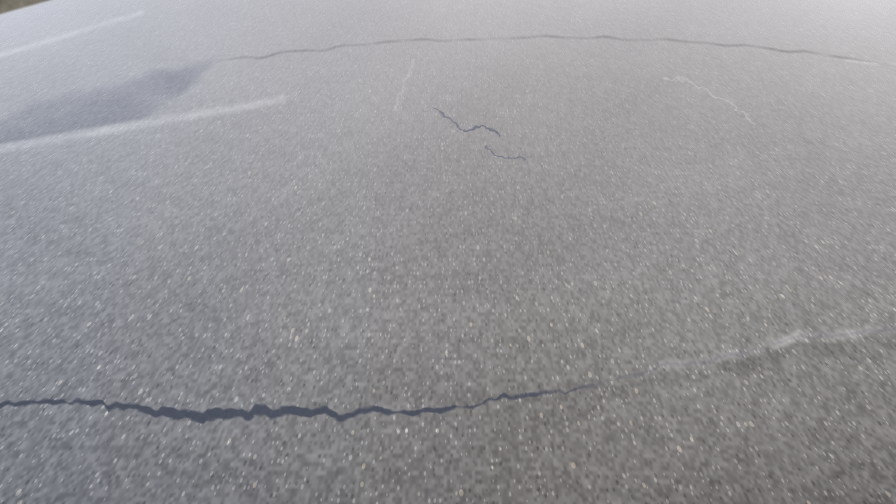
Reproduce this texture procedurally as a Shadertoy shader.

```glsl
// Worn asphalt seen by a tilted wide lens: a grey gradient, perspective grain
// with scattered pale stones and dark pits, then cracks, seams and paint
// drawn as noise-bent lines. Positions are in units of the canvas height.

float hash(vec2 c) {
    return fract(sin(dot(c, vec2(127.1, 311.7))) * 43758.5453);
}

float noise(vec2 p) {
    vec2 i = floor(p), f = fract(p);
    f = f * f * (3.0 - 2.0 * f);
    return mix(mix(hash(i), hash(i + vec2(1, 0)), f.x),
               mix(hash(i + vec2(0, 1)), hash(i + vec2(1, 1)), f.x), f.y);
}

float fbm(vec2 p) {
    float sum = 0.0, amp = 0.5;
    for (int i = 0; i < 4; i++) {
        sum += amp * noise(p);
        p = p * 2.1 + 17.3;
        amp *= 0.5;
    }
    return sum;
}

// Soft-edged line from a to b
float stroke(vec2 p, vec2 a, vec2 b, float halfWidth, float soft) {
    vec2 ab = b - a;
    float t = clamp(dot(p - a, ab) / dot(ab, ab), 0.0, 1.0);
    return 1.0 - smoothstep(halfWidth - soft, halfWidth + soft, length(p - a - ab * t));
}

// One jittered, elongated stone in some of the cells
float stones(vec2 g, float share, float soft) {
    vec2 cell = floor(g);
    vec2 center = 0.5 + 0.3 * (vec2(hash(cell + 3.1), hash(cell + 8.7)) - 0.5);
    float radius = mix(0.16, 0.36, hash(cell + 5.3));
    float d = length((fract(g) - center) * vec2(1.3, 0.9));
    return step(1.0 - share, hash(cell + 1.9)) * (1.0 - smoothstep(radius - soft, radius + soft, d));
}

void mainImage(out vec4 fragColor, in vec2 fragCoord) {
    vec2 p = fragCoord / iResolution.y;
    float x = p.x, y = p.y;
    float side = x / 1.78;

    // Daylight gradient: bright far away, bluish left, warm right
    float light = 0.467 + 0.18 * y + 0.10 * pow(y, 4.0);
    light += 0.06 * y * pow(abs(side - 0.5) * 2.0, 2.0) - 0.035 * (side - 0.4) * (1.0 - y);
    light += 0.075 * (fbm(p * vec2(3.0, 5.0)) - 0.47);
    vec3 tint = mix(vec3(-0.012, 0.0, 0.026), vec3(0.010, 0.0, -0.003), smoothstep(0.0, 0.6, side));
    vec3 color = light + tint;
    color.b += 0.012 * y * y;

    // Darker repair patch on the left
    float ragged = 0.05 * (fbm(p * 12.0) - 0.47);
    float patchMask = smoothstep(-0.012, 0.012, 0.775 + 0.24 * x + ragged - y)
                    * smoothstep(-0.005, 0.005, y - 0.715 - 0.176 * x)
                    * smoothstep(-0.015, 0.015, 0.27 + 1.1 * (y - 0.74) - x + ragged);
    color -= vec3(0.08, 0.075, 0.06) * patchMask * (0.3 + 1.2 * fbm(p * vec2(9.0, 25.0)));

    // Perspective grain, radiating from beyond the top edge
    float depth = 1.35 - y;
    vec2 ground = vec2((x - 0.89) / depth, log(depth));
    float near = smoothstep(1.05, 0.1, y);
    float fine = noise(ground * vec2(210.0, 150.0)) - 0.5;
    float coarse = noise(ground * vec2(95.0, 75.0) + 40.0) - 0.5;
    color += (fine * 0.12 + coarse * 0.06) * mix(0.22, 1.0, near);

    // Pale stones and dark pits
    float soft = min(0.06 + 55.0 / iResolution.y / depth, 0.32);
    float pale = stones(ground * vec2(125.0, 100.0), 0.15, soft);
    vec2 largeGrid = ground * vec2(80.0, 72.0) + 31.0;
    float large = stones(largeGrid, 0.04, soft * 0.7);
    float pits = stones(ground * vec2(115.0, 95.0) + 63.0, 0.12, soft);
    vec3 stoneColor = mix(vec3(0.15), vec3(0.18, 0.15, 0.10), hash(floor(largeGrid) + 6.0));
    color += pale * 0.13 * mix(0.28, 1.0, near) + large * stoneColor * mix(0.2, 1.0, near);
    color -= pits * 0.07 * mix(0.25, 1.0, near);

    // Long crack near the bottom, fading into a pale ridge on the right
    float wander = 0.04 * (fbm(vec2(x * 9.0, 4.0)) - 0.47) + 0.012 * (noise(vec2(x * 65.0, 9.0)) - 0.5);
    float crackY = 0.187 + 0.18 * max(x - 0.85, 0.0) + 0.016 * smoothstep(0.3, 0.0, x) + wander;
    float thick = 0.001 + 0.006 * smoothstep(0.15, 0.35, x) * smoothstep(0.85, 0.5, x);
    thick += 0.014 * (fbm(p * vec2(38.0, 60.0)) - 0.42);
    float offset = abs(y - crackY);
    float crack = 1.0 - smoothstep(thick - 0.002, thick + 0.005, offset);
    crack *= 1.0 - 0.8 * smoothstep(0.95, 1.3, x + 0.2 * (noise(p * 30.0) - 0.5));
    color = mix(color, vec3(0.27, 0.29, 0.35), 0.85 * crack);
    float ridge = smoothstep(0.018, 0.003, offset) * smoothstep(1.2, 1.45, x);
    color += ridge * 0.15 * noise(vec2(x * 16.0, 5.0));
    float shade = smoothstep(0.025, 0.004, abs(y - crackY + 0.024)) * smoothstep(1.0, 1.4, x);
    color -= shade * 0.06 * noise(vec2(x * 14.0, 7.0));

    // Short cracks, bent by noise
    vec2 bent = p + 0.05 * (vec2(fbm(p * 26.0), fbm(p * 26.0 + 50.0)) - 0.47);
    float dark = stroke(bent, vec2(0.856, 0.79), vec2(0.914, 0.75), 0.001, 0.003);
    dark = max(dark, stroke(bent, vec2(0.914, 0.75), vec2(1.0, 0.73), 0.002, 0.003));
    dark = max(dark, stroke(bent, vec2(0.97, 0.705), vec2(1.04, 0.675), 0.001, 0.003));
    color = mix(color, vec3(0.36, 0.38, 0.46), 0.75 * dark);
    color += 0.05 * stroke(bent, vec2(0.815, 0.885), vec2(0.795, 0.78), 0.002, 0.004);
    float paleCrack = max(stroke(bent, vec2(1.32, 0.838), vec2(1.435, 0.81), 0.001, 0.003),
                          stroke(bent, vec2(1.435, 0.81), vec2(1.49, 0.764), 0.001, 0.003));
    color += 0.09 * paleCrack;

    // Far curved seam, worn paint and the kerb in the corner
    float seamY = 0.926 - 0.115 * (x - 1.09) * (x - 1.09) + 0.008 * (noise(vec2(x * 25.0, 1.0)) - 0.5);
    color -= 0.09 * smoothstep(0.005, 0.0, abs(y - seamY)) * smoothstep(0.4, 0.5, x) * (0.2 + noise(p * 30.0));
    float worn = 0.1 + 1.3 * fbm(p * vec2(20.0, 50.0));
    color += 0.10 * worn * stroke(p, vec2(-0.05, 0.695), vec2(0.56, 0.803), 0.007, 0.007);
    color += 0.08 * worn * stroke(p, vec2(0.0, 0.89), vec2(0.28, 0.975), 0.004, 0.006);
    color += 0.12 * worn * stroke(p, vec2(1.68, 0.88), vec2(1.8, 0.868), 0.002, 0.004);
    float kerb = smoothstep(-0.004, 0.004, y - 0.972 - 0.28 * x);
    color = mix(color, vec3(0.48, 0.46, 0.42) + 0.2 * (fbm(p * 40.0) - 0.5), kerb);

    fragColor = vec4(clamp(color, 0.0, 1.0), 1.0);
}
```
